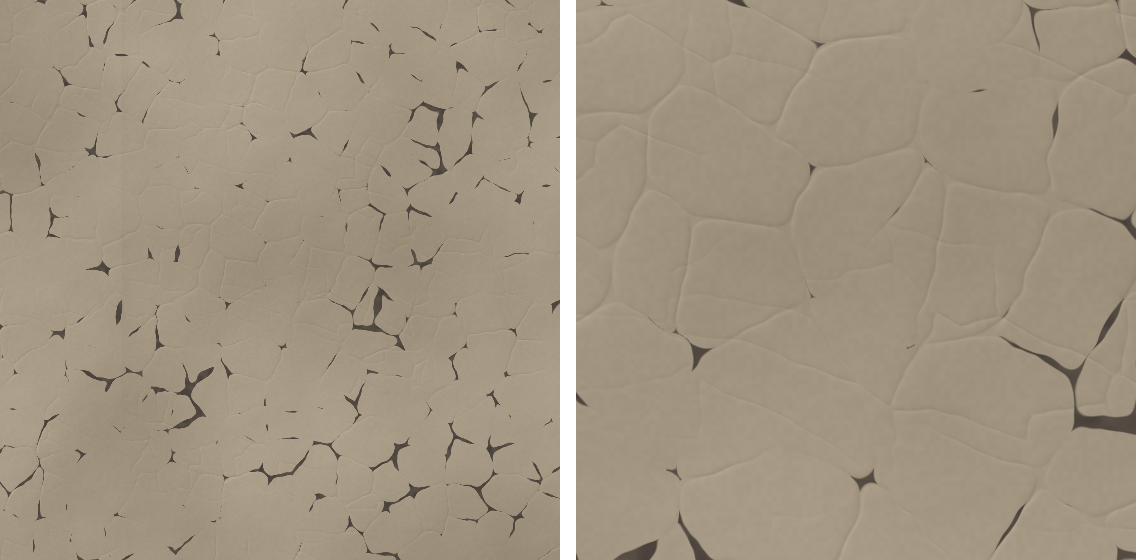
Left, the full canvas; right, a detail of the centre.
A three.js fragment shader for this texture:

```glsl
// Old beige plaster: soft mottling, fine embossed creases and small dark chips.
// Two lightly warped Voronoi networks give the creases; the coarser one opens
// into slivers and corner triangles wherever a patchy noise is high.
varying vec2 vUv;

const vec3 PLASTER = vec3(0.637, 0.587, 0.507);
const vec3 CHIP_DARK = vec3(0.27, 0.24, 0.215);
const vec3 CHIP_LIGHT = vec3(0.36, 0.325, 0.285);
const float CRACK_CELLS = 15.0;
const float WRINKLE_CELLS = 19.0;
const float CRACK_ROUNDING = 0.05;
const float WRINKLE_ROUNDING = 0.02;

// Sine-free hash with two outputs
vec2 hash22(vec2 p) {
  vec3 q = fract(p.xyx * vec3(0.1031, 0.1030, 0.0973));
  q += dot(q, q.yzx + 33.33);
  return fract((q.xx + q.yz) * q.zy);
}

// Smooth value noise, two independent channels
vec2 noise2(vec2 p) {
  vec2 i = floor(p);
  vec2 f = fract(p);
  f = f * f * (3.0 - 2.0 * f);
  vec2 low = mix(hash22(i), hash22(i + vec2(1.0, 0.0)), f.x);
  vec2 high = mix(hash22(i + vec2(0.0, 1.0)), hash22(i + 1.0), f.x);
  return mix(low, high, f.y);
}

float fbm(vec2 p) {
  float sum = 0.0;
  float weight = 0.55;
  for (int i = 0; i < 4; i++) {
    sum += weight * noise2(p).x;
    p = mat2(0.8, 0.6, -0.6, 0.8) * p * 2.03 + 17.3;
    weight *= 0.42;
  }
  return sum / 0.92;
}

// Bends straight cell borders a little, with a fine jagged part
vec2 warp(vec2 p) {
  return p + 0.22 * (noise2(p * 1.3 + 40.0) - 0.5)
           + 0.06 * (noise2(p * 5.0 + 80.0) - 0.5);
}

// Smooth distance to the nearest cell border, negative at the corners
float borderDistance(vec2 p, float rounding) {
  vec2 cell = floor(p);
  vec2 f = fract(p);
  vec2 nearest = vec2(0.0);
  vec2 nearestCell = vec2(0.0);
  float best = 8.0;
  for (int j = -1; j <= 1; j++) {
    for (int i = -1; i <= 1; i++) {
      vec2 g = vec2(float(i), float(j));
      vec2 r = g + hash22(cell + g + 100.0) - f;
      if (dot(r, r) < best) {
        best = dot(r, r);
        nearest = r;
        nearestCell = g;
      }
    }
  }
  float sum = 0.0;
  for (int j = -2; j <= 2; j++) {
    for (int i = -2; i <= 2; i++) {
      vec2 g = nearestCell + vec2(float(i), float(j));
      vec2 r = g + hash22(cell + g + 100.0) - f;
      vec2 across = r - nearest;
      if (dot(across, across) > 0.0001) {
        sum += exp(-dot(0.5 * (r + nearest), normalize(across)) / rounding);
      }
    }
  }
  return -rounding * log(sum);
}

// Groove depth for a border distance in canvas units
float groove(float d, float width) {
  return exp(-max(d, 0.0) / width);
}

// Surface height: gentle bumps minus both sets of creases
float surfaceHeight(vec2 p, float crack) {
  float crackShow = smoothstep(0.3, 0.8, noise2(p * 14.0 + 5.0).x);
  float wrinkleShow = smoothstep(0.4, 0.85, noise2(p * 11.0 + 60.0).y);
  vec2 turned = mat2(0.8, 0.6, -0.6, 0.8) * p * vec2(0.65, 1.2);
  float wrinkle = borderDistance(warp(turned * WRINKLE_CELLS + 30.0), WRINKLE_ROUNDING);
  return 3.5 * fbm(p * 16.0)
       - crackShow * groove(crack / CRACK_CELLS, 0.0016)
       - 0.8 * wrinkleShow * groove(wrinkle / WRINKLE_CELLS, 0.0014);
}

// How far the cracks open at a point, in crack cells
float crackGap(vec2 p) {
  float opening = 0.65 * noise2(p * 42.0 + 11.0).x + 0.35 * noise2(p * 6.0 + 70.0).y;
  float gap = min(0.22 * (opening - 0.7), 0.04);
  gap += 0.1 * smoothstep(0.84, 1.0, noise2(p * 9.0 + 33.0).x);
  return gap + 0.016 * (noise2(p * 150.0).x - 0.5);
}

void main() {
  vec2 lightStep = vec2(-0.001, 0.0013);
  float crack = borderDistance(warp(vUv * CRACK_CELLS), CRACK_ROUNDING);
  float litCrack = borderDistance(warp((vUv + lightStep) * CRACK_CELLS), CRACK_ROUNDING);

  // Mottling, grain and relief
  float tone = 0.12 * (fbm(vUv * 4.0 + 9.0) - 0.5);
  tone += 0.016 * (noise2(vUv * 330.0).x - 0.5);
  tone += 0.07 * (surfaceHeight(vUv, crack) - surfaceHeight(vUv + lightStep, litCrack));

  // Faint upright seam, shaded on its right side
  float seam = vUv.x - 0.217;
  tone -= 0.014 * smoothstep(-0.001, 0.001, seam) * exp(-max(seam, 0.0) / 0.02)
        * smoothstep(0.15, 0.35, vUv.y);

  // Chips where the cracks open
  float inside = crackGap(vUv) - crack;
  float chip = smoothstep(-0.01, 0.01, inside);
  vec3 chipColor = mix(CHIP_DARK, CHIP_LIGHT, noise2(vUv * 120.0).y);
  gl_FragColor = vec4(mix(PLASTER + tone, chipColor, chip), 1.0);
}
```
